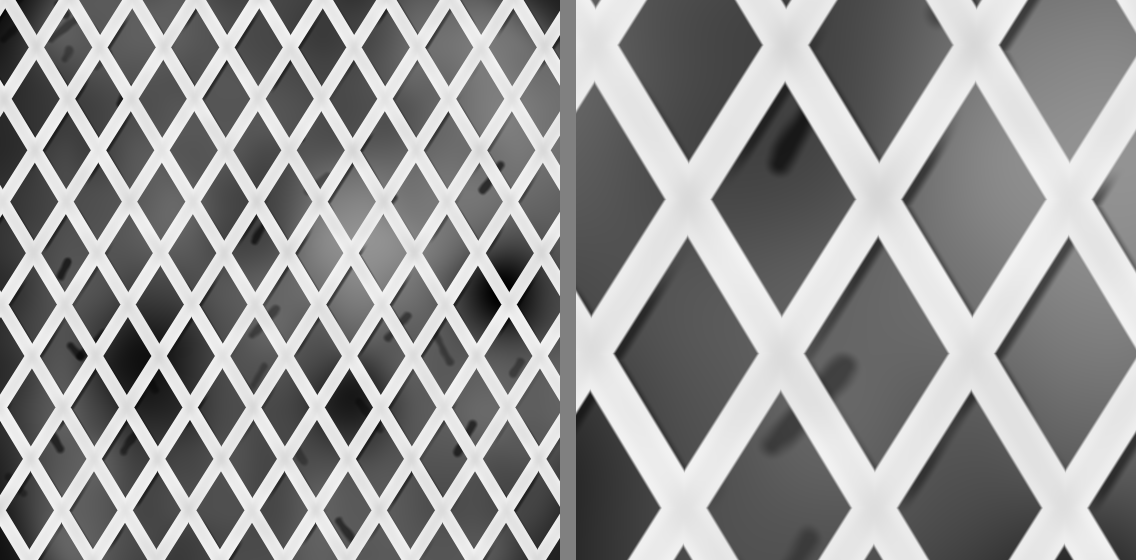
Left, the full canvas; right, a detail of the centre.
A three.js fragment shader for this pattern:

```glsl
// Pale diagonal lattice of tall diamonds over a cloudy charcoal ground.
// Two families of bands come from sheared cell coordinates; the ground mixes
// soft glows, hollows and noise with hashed smudges and patchy band shadows.
varying vec2 vUv;

const vec2 CELL = vec2(0.1134, 0.1837);    // width and height of one diamond
const vec2 CROSSING = vec2(0.0651, 0.9154); // one crossing of the bands
const float SHEAR = 0.0141;                // sideways drift per unit of height
const float HALF_WIDTH = 0.0117;           // half the band width
const float SOFT = 0.0011;                 // edge smoothing
const float BAND_TONE = 0.905;
const float GROUND_TONE = 0.305;
const float CLOUD_AMOUNT = 0.20;
const float SHADOW_AMOUNT = 0.50;
const vec2 SHADOW_SHIFT = vec2(0.004, -0.004);
const int SMUDGES = 30;
const float SMUDGE_RADIUS = 0.011;

float hash(vec2 p) {
  vec3 q = fract(p.xyx * 0.1031);
  q += dot(q, q.yzx + 33.33);
  return fract((q.x + q.y) * q.z);
}

float noise(vec2 p) {
  vec2 i = floor(p), f = fract(p);
  f = f * f * f * (f * (f * 6.0 - 15.0) + 10.0);
  return mix(mix(hash(i), hash(i + vec2(1.0, 0.0)), f.x),
             mix(hash(i + vec2(0.0, 1.0)), hash(i + 1.0), f.x), f.y);
}

float blob(vec2 p, vec2 center, float radius) {
  vec2 d = (p - center) / radius;
  return exp(-dot(d, d));
}

float segmentDistance(vec2 p, vec2 a, vec2 along) {
  vec2 d = p - a;
  return length(d - along * clamp(dot(d, along) / dot(along, along), 0.0, 1.0));
}

// Distance to the centre line of the nearest band in each family
vec2 bandDistances(vec2 p) {
  vec2 q = p - CROSSING;
  q.x -= SHEAR * q.y;
  q /= CELL;
  vec2 lines = vec2(q.x + q.y, q.x - q.y);
  return abs(fract(lines + 0.5) - 0.5) / length(1.0 / CELL);
}

// Short blurred strokes, denser to the left, leaning like the bands
float smudges(vec2 p) {
  float light = 1.0;
  float wobble = 0.004 * (noise(p * 60.0) - 0.5);
  for (int i = 0; i < SMUDGES; i++) {
    float k = float(i) + 1.0;
    float across = hash(vec2(k, 3.0));
    vec2 start = vec2(across * mix(across, 1.0, 0.4), hash(vec2(k, 17.0)));
    float side = hash(vec2(k, 29.0)) < 0.65 ? 1.0 : -1.0;
    vec2 lean = vec2(side * CELL.x, CELL.y * mix(0.4, 1.2, hash(vec2(k, 41.0))));
    vec2 along = normalize(lean) * mix(0.015, 0.07, hash(vec2(k, 53.0)));
    float d = segmentDistance(p, start, along) + wobble;
    float ink = 1.0 - smoothstep(0.2 * SMUDGE_RADIUS, SMUDGE_RADIUS, d);
    light *= 1.0 - ink * mix(0.25, 0.65, hash(vec2(k, 67.0)));
  }
  return light;
}

float ground(vec2 p) {
  float tone = GROUND_TONE + CLOUD_AMOUNT * (noise(p * 6.0 + 4.3) - 0.5);
  tone += 0.06 * (noise(p * 13.0 + 21.7) - 0.5);
  // Broad glows
  tone += 0.20 * blob(p, vec2(0.66, 0.53), 0.15);
  tone += 0.18 * blob(p, vec2(0.86, 0.80), 0.18);
  tone += 0.16 * blob(p, vec2(0.30, 0.62), 0.10);
  // Dark hollows
  tone -= 0.30 * blob(p, vec2(0.63, 0.28), 0.085);
  tone -= 0.38 * blob(p, vec2(0.90, 0.48), 0.075);
  tone -= 0.20 * blob(p, vec2(0.25, 0.36), 0.10);
  // Darkened left side and corners
  tone *= mix(0.5, 1.0, smoothstep(-0.02, 0.13, p.x));
  vec2 corner = abs(p - 0.5) * 2.0;
  tone *= 1.0 - 0.6 * smoothstep(0.7, 1.0, corner.x * corner.y);
  // Patchy shadow beside the bands
  vec2 shifted = bandDistances(p - SHADOW_SHIFT);
  float shade = 1.0 - smoothstep(HALF_WIDTH - 0.003, HALF_WIDTH + 0.003, min(shifted.x, shifted.y));
  float patches = smoothstep(0.35, 0.75, noise(p * 15.0 + 8.1));
  tone *= 1.0 - SHADOW_AMOUNT * shade * patches;
  return max(tone * smudges(p), 0.0);
}

// Mottled band with lifted rims and worn grey joints
float bandTone(vec2 p, vec2 d) {
  float tone = BAND_TONE + 0.05 * (noise(p * 24.0 + 2.6) - 0.5);
  float rim = smoothstep(0.2, 0.9, min(d.x, d.y) / HALF_WIDTH);
  float joint = exp(-dot(d, d) / (HALF_WIDTH * HALF_WIDTH));
  float wear = mix(0.4, 1.0, noise(p * 9.0 + 13.4));
  return tone + 0.025 * rim - 0.055 * joint * wear;
}

void main() {
  vec2 d = bandDistances(vUv);
  float cover = 1.0 - smoothstep(HALF_WIDTH - SOFT, HALF_WIDTH + SOFT, min(d.x, d.y));
  float tone = mix(ground(vUv), bandTone(vUv, d), cover);
  gl_FragColor = vec4(vec3(tone), 1.0);
}
```
